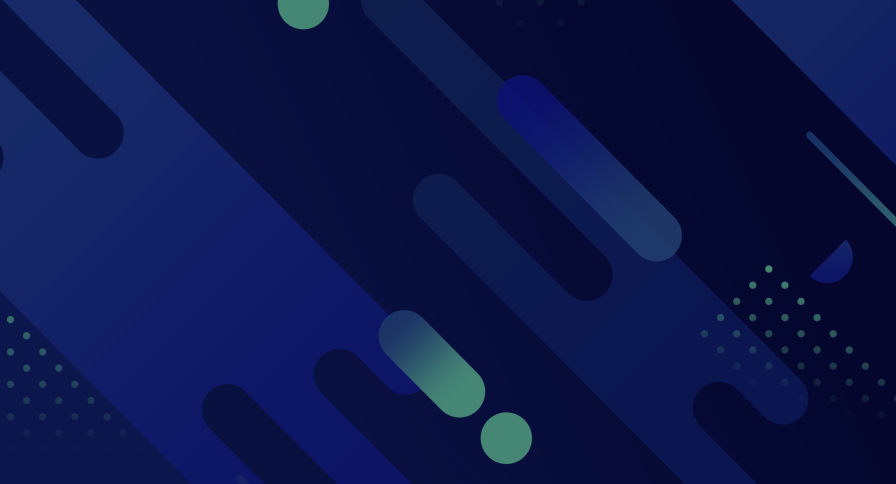
This background is drawn by a WebGL 1 fragment shader. Its source:

```glsl
precision highp float;
// Navy backdrop with diagonal rounded bands, glowing pills, discs and fading dot lattices.

uniform vec2 u_resolution;

#define CANVAS vec2(7.68, 4.12)
#define RADIUS 0.22
#define FAR 12.0
#define DOT_RADIUS 0.031
#define NAVY vec3(0.036, 0.068, 0.255)
#define INK vec3(0.014, 0.022, 0.175)
#define STEEL vec3(0.090, 0.165, 0.405)
#define ROYAL vec3(0.050, 0.080, 0.400)
#define MINT vec3(0.270, 0.525, 0.460)

// Turns canvas axes into (along, across) the falling diagonal.
vec2 diagonal(vec2 p) {
    return vec2(p.x + p.y, p.x - p.y) * 0.70711;
}

// Diagonal pill reaching from lo to hi along the diagonal through c.
float pill(vec2 p, vec2 c, float lo, float hi, float radius) {
    vec2 q = diagonal(p - c);
    q.x -= clamp(q.x, lo, hi);
    return length(q) - radius;
}

float disc(vec2 p, vec2 c) {
    return length(p - c) - RADIUS;
}

float carve(float shape, float hole) {
    return max(shape, -hole);
}

// Diagonal lattice of dots, limited to the index range lo..hi.
float dots(vec2 p, vec2 anchor, float pitch, vec2 lo, vec2 hi) {
    vec2 q = diagonal(p - anchor);
    vec2 cell = clamp(floor(q / pitch + 0.5), lo, hi);
    return length(q - cell * pitch) - DOT_RADIUS;
}

void paint(inout vec3 color, float d, vec3 tint, float alpha) {
    float edge = 0.75 * CANVAS.y / u_resolution.y;
    color = mix(color, tint, alpha * (1.0 - smoothstep(-edge, edge, d)));
}

// Wide band on the left, with rounded slots cut into both ends.
float wideBand(vec2 p) {
    vec2 q = diagonal(p);
    float d = max(q.y - 0.46, q.x - 4.31);
    d = min(d, q.y - 0.02);
    d = max(d, -1.754 - q.y);
    d = min(d, pill(p, vec2(3.48, 3.14), -FAR, 0.0, RADIUS));
    d = carve(d, pill(p, vec2(0.84, 1.13), -FAR, 0.0, RADIUS));
    d = carve(d, pill(p, vec2(-0.19, 1.34), -FAR, 0.0, RADIUS));
    d = carve(d, pill(p, vec2(1.95, 3.49), 0.0, FAR, RADIUS));
    return carve(d, pill(p, vec2(2.91, 3.19), 0.0, FAR, RADIUS));
}

// Two long pills joined by a bridge with rounded inner ends.
float forkedBand(vec2 p) {
    vec2 q = diagonal(p - vec2(5.03, 2.34));
    float d = max(abs(q.y) - 0.445, abs(q.x - 0.8) - 0.8);
    d = min(d, pill(p, vec2(3.315, 0.0), 0.0, 4.8, RADIUS));
    d = min(d, pill(p, vec2(3.76, 1.70), 0.0, FAR, RADIUS));
    d = carve(d, pill(p, vec2(5.03, 2.34), -FAR, 0.0, RADIUS));
    return carve(d, pill(p, vec2(6.16, 3.47), 0.0, FAR, RADIUS));
}

void main() {
    vec2 uv = gl_FragCoord.xy / u_resolution;
    vec2 p = vec2(uv.x, 1.0 - uv.y) * CANVAS;
    vec2 q = diagonal(p);

    // Backdrop, darkest toward the upper right
    vec3 color = mix(NAVY, INK, smoothstep(0.5, 6.8, p.x - 0.45 * p.y));

    // Bands and corners
    paint(color, q.y + 1.754, vec3(0.042, 0.085, 0.300), 1.0);
    paint(color, wideBand(p), mix(STEEL, ROYAL, smoothstep(0.3, 5.0, q.x)), 1.0);
    vec3 forkTint = mix(vec3(0.055, 0.115, 0.300), vec3(0.042, 0.085, 0.315), smoothstep(2.5, 7.0, q.x));
    paint(color, forkedBand(p), forkTint, 1.0);
    paint(color, 4.434 - q.y, mix(STEEL, ROYAL, smoothstep(4.4, 8.0, q.x)), 0.92);

    // Translucent pill, turning from blue to slate
    float glow = smoothstep(3.7, 5.4, q.x);
    vec3 pillTint = mix(vec3(0.045, 0.065, 0.450), vec3(0.130, 0.245, 0.430), glow);
    paint(color, pill(p, vec2(4.48, 0.86), 0.0, 1.62, RADIUS), pillTint, 0.85);

    // Green pill and discs
    vec3 mintFade = mix(vec3(0.110, 0.200, 0.400), MINT, smoothstep(4.3, 5.15, q.x));
    paint(color, pill(p, vec2(3.465, 2.86), 0.0, 0.67, RADIUS), mintFade, 1.0);
    paint(color, min(disc(p, vec2(2.60, 0.03)), disc(p, vec2(4.34, 3.73))), MINT, 1.0);

    // Half disc and thin strokes
    float halfDisc = max(disc(p, vec2(7.09, 2.19)), 6.569 - q.x);
    paint(color, halfDisc, mix(STEEL, ROYAL, smoothstep(1.95, 2.4, p.y)), 1.0);
    vec3 strokeTint = mix(vec3(0.090, 0.190, 0.390), MINT, 0.55 * smoothstep(5.7, 6.9, q.x));
    paint(color, pill(p, vec2(6.94, 1.15), 0.0, FAR, 0.03), strokeTint, 1.0);
    paint(color, pill(p, vec2(2.05, 4.07), 0.0, FAR, 0.03), STEEL, 0.7);

    // Dot lattices, fading downward
    float fade = clamp(1.0 - (p.y - 2.29) / 1.5 - (3.04 - q.y) / 2.6, 0.0, 1.0);
    paint(color, dots(p, vec2(6.59, 2.29), 0.195, vec2(0.0, -4.0), vec2(9.0, 0.0)), MINT, fade);
    fade = 0.75 * clamp((3.85 - p.y) / 1.13, 0.0, 1.0);
    paint(color, dots(p, vec2(0.09, 2.72), 0.195, vec2(0.0, -4.0), vec2(9.0, 0.0)), MINT, fade);
    fade = 0.12 * clamp((0.4 - p.y) / 0.38, 0.0, 1.0);
    paint(color, dots(p, vec2(4.28, 0.02), 0.248, vec2(0.0), vec2(2.0)), MINT, fade);

    gl_FragColor = vec4(color, 1.0);
}
```
